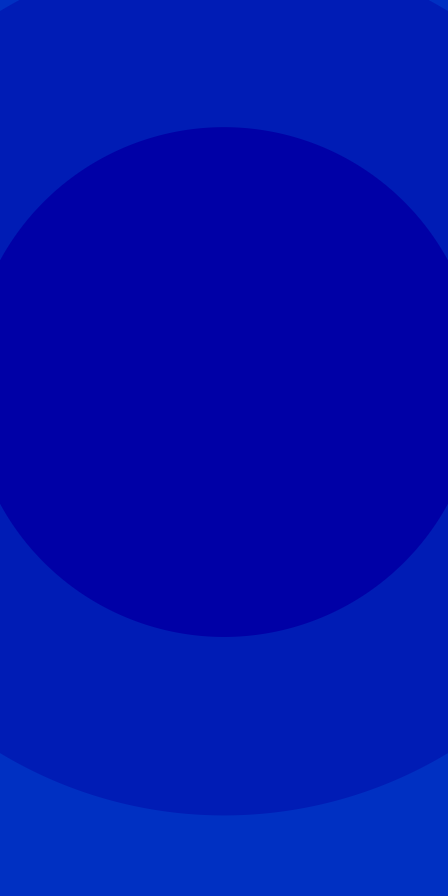
Give the GLSL for this background, as a WebGL 2 fragment shader.

```glsl
#version 300 es
precision highp float;
// Flat concentric discs in deepening blues, centred a little above the middle.
// Each disc is a circle distance function, layered from the widest inward
// with an antialiased edge. Lengths are in canvas widths.

#define CENTER_HEIGHT 0.5736
#define INNER_RADIUS 0.569
#define RING_STEP 0.3984
#define DISC_COUNT 2
#define OUTER_BLUE vec3(0.0, 0.19, 0.76)
#define MIDDLE_BLUE vec3(0.0, 0.11, 0.71)
#define INNER_BLUE vec3(0.0, 0.0, 0.65)

uniform vec2 u_resolution;
out vec4 fragColor;

float circleDistance(vec2 point, float radius) {
    return length(point) - radius;
}

// Coverage of a shape whose edge is one pixel wide
float coverage(float signedDistance, float pixel) {
    return clamp(0.5 - signedDistance / pixel, 0.0, 1.0);
}

void main() {
    float pixel = 1.0 / u_resolution.x;
    vec2 center = u_resolution * vec2(0.5, CENTER_HEIGHT);
    vec2 point = (gl_FragCoord.xy - center) * pixel;

    // Paint the discs over the background, widest first
    vec3 color = OUTER_BLUE;
    for (int disc = DISC_COUNT - 1; disc >= 0; disc--) {
        float radius = INNER_RADIUS + RING_STEP * float(disc);
        vec3 discColor = disc == 0 ? INNER_BLUE : MIDDLE_BLUE;
        color = mix(color, discColor, coverage(circleDistance(point, radius), pixel));
    }

    fragColor = vec4(color, 1.0);
}
```
